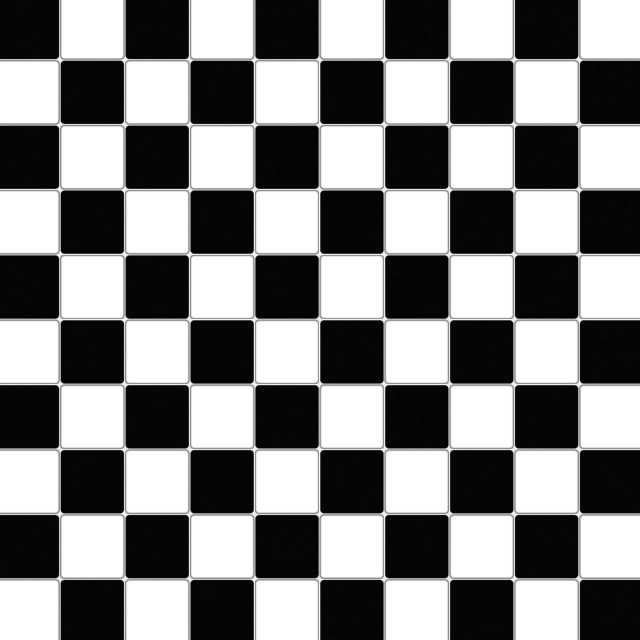
This pattern is drawn by a three.js fragment shader. Its source:

```glsl
varying vec2 vUv;

const float PITCH = 0.1014;                  // tile spacing on the canvas
const vec2 CENTRE = vec2(0.4992, 0.5008);    // joint crossing nearest the middle
const float HALF_SIZE = 0.488;               // tile half width, in tile units
const float CORNER = 0.06;                   // corner radius, in tile units
const float SOFTNESS = 0.013;                // smallest edge blur, in tile units
const float RIM_WIDTH = 0.015;
const float RIM_OFFSET = 0.001;
const float GRAIN_SCALE = 14.0;
const float GRAIN_AMOUNT = 0.010;

const vec3 BLACK = vec3(0.018);
const vec3 WHITE = vec3(1.0);
const vec3 GROUT = vec3(0.95);
const vec3 RIM = vec3(0.56);

float hash(vec2 p) {
  vec3 q = fract(vec3(p.xyx) * 0.1031);
  q += dot(q, q.yzx + 33.33);
  return fract((q.x + q.y) * q.z);
}

float valueNoise(vec2 p) {
  vec2 i = floor(p);
  vec2 f = fract(p);
  f = f * f * (3.0 - 2.0 * f);
  float low = mix(hash(i), hash(i + vec2(1.0, 0.0)), f.x);
  float high = mix(hash(i + vec2(0.0, 1.0)), hash(i + 1.0), f.x);
  return mix(low, high, f.y);
}

float roundedSquare(vec2 p, float halfSize, float radius) {
  vec2 q = abs(p) - halfSize + radius;
  return length(max(q, 0.0)) + min(max(q.x, q.y), 0.0) - radius;
}

void main() {
  // Checker grid, counted from the lower left
  vec2 grid = (vUv - CENTRE) / PITCH + 5.0;
  vec2 cell = floor(grid);
  float isBlack = mod(cell.x + cell.y, 2.0);
  float edge = roundedSquare(fract(grid) - 0.5, HALF_SIZE, CORNER);
  float blur = max(SOFTNESS, 0.7 * fwidth(grid.x));

  // Glossy black tile with faint mottling
  float grain = valueNoise(grid * GRAIN_SCALE) - 0.5;
  vec3 blackTile = BLACK + GRAIN_AMOUNT * grain;
  float cover = 1.0 - smoothstep(-blur, blur, edge);
  vec3 dark = mix(GROUT, blackTile, cover);

  // White tile with a soft shaded rim
  float rimDistance = (edge - RIM_OFFSET) / RIM_WIDTH;
  float rim = exp(-rimDistance * rimDistance);
  vec3 light = mix(mix(GROUT, WHITE, cover), RIM, rim);

  gl_FragColor = vec4(mix(light, dark, isBlack), 1.0);
}
```
